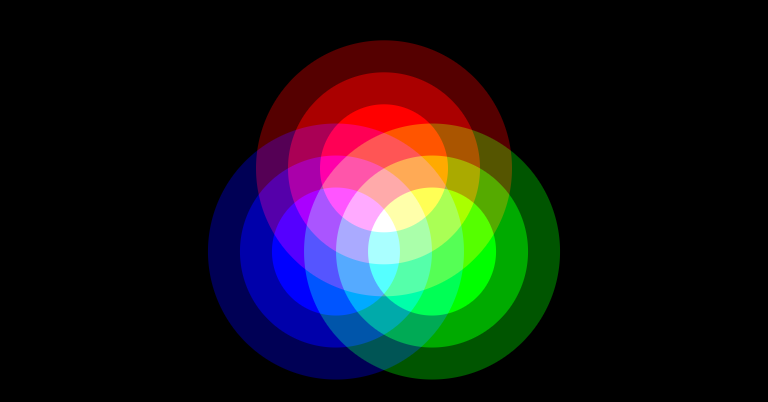
This background is drawn by a WebGL 1 fragment shader. Its source:

```glsl
precision highp float;

uniform vec2 u_resolution;

const float TAU = 6.283185;
const float RING_STEP = 0.0796;    // width of each outer ring
const float CORE_RADIUS = 0.1592;  // radius of the brightest disc
const float ORBIT = 0.138;         // distance of each light from the centroid
const vec2 CENTROID = vec2(0.0, 0.4433);

// Smooth-edged disc coverage
float disc(vec2 p, vec2 center, float radius, float pixel) {
  float d = length(p - center) - radius;
  return clamp(0.5 - d / pixel, 0.0, 1.0);
}

// Three concentric discs, each adding a third of full brightness
float steppedLight(vec2 p, vec2 center, float pixel) {
  float level = 0.0;
  for (int i = 0; i < 3; i++) {
    level += disc(p, center, CORE_RADIUS + RING_STEP * float(i), pixel);
  }
  return level / 3.0;
}

// Corner of an equilateral triangle, counted anticlockwise from the top
vec2 corner(float index, vec2 center, float radius) {
  float angle = TAU * (0.25 + index / 3.0);
  return center + radius * vec2(cos(angle), sin(angle));
}

void main() {
  float pixel = 1.0 / u_resolution.y;
  vec2 p = (gl_FragCoord.xy - vec2(0.5 * u_resolution.x, 0.0)) * pixel;

  // Additive mix of one light per primary
  float red = steppedLight(p, corner(0.0, CENTROID, ORBIT), pixel);
  float blue = steppedLight(p, corner(1.0, CENTROID, ORBIT), pixel);
  float green = steppedLight(p, corner(2.0, CENTROID, ORBIT), pixel);

  gl_FragColor = vec4(red, green, blue, 1.0);
}
```
